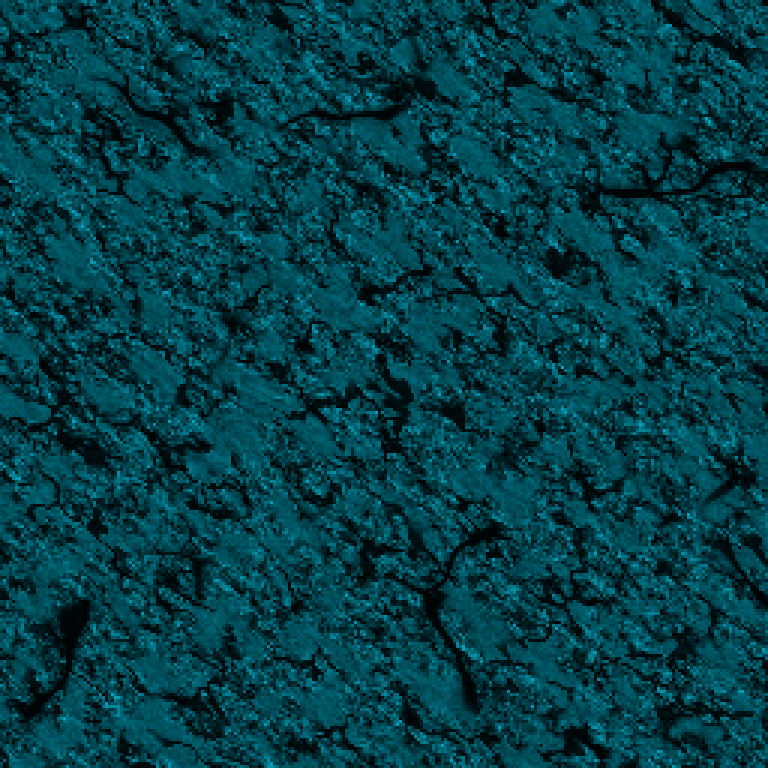
This texture is drawn by a WebGL 2 fragment shader. Its source:

```glsl
#version 300 es
precision highp float;
// Rough teal rock face: small chips, gritty hollows and thin dark slanting cracks.

uniform vec2 u_resolution;
out vec4 outColor;

const float GRID = 256.0;          // mineral facets across the canvas
const float STRIKE_ANGLE = -0.66;  // direction of the rock layers

vec2 hash2(vec2 p) {
    vec3 q = fract(vec3(p.xyx) * vec3(0.1031, 0.1030, 0.0973));
    q += dot(q, q.yzx + 33.33);
    return fract((q.xx + q.yz) * q.zy);
}

vec2 gradientAt(vec2 cell) {
    float angle = 6.2832 * hash2(cell + 57.0).x;
    return vec2(cos(angle), sin(angle));
}

float gradientNoise(vec2 p) {
    vec2 i = floor(p);
    vec2 f = p - i;
    vec2 u = f * f * f * (f * (f * 6.0 - 15.0) + 10.0);
    vec2 e = vec2(1.0, 0.0);
    float low = mix(dot(gradientAt(i), f), dot(gradientAt(i + e), f - e), u.x);
    float high = mix(dot(gradientAt(i + e.yx), f - e.yx),
                     dot(gradientAt(i + e.xx), f - e.xx), u.x);
    return mix(low, high, u.y);
}

float fbm(vec2 p, int octaves) {
    float sum = 0.0;
    float amplitude = 1.0;
    for (int k = 0; k < octaves; k++) {
        sum += amplitude * gradientNoise(p);
        p = p * 2.03 + 17.3;
        amplitude *= 0.5;
    }
    return sum;
}

vec2 warp(vec2 p, float amount) {
    return p + amount * vec2(fbm(p * 1.7 + 3.1, 3), fbm(p * 1.7 + 41.7, 3));
}

// Distance to the nearest border between scattered cells.
float cellBorder(vec2 p) {
    vec2 base = floor(p);
    vec2 nearest = vec2(9.0);
    for (int k = 0; k < 9; k++) {
        vec2 cell = base + vec2(k % 3 - 1, k / 3 - 1);
        vec2 toCentre = cell + hash2(cell) - p;
        if (dot(toCentre, toCentre) < dot(nearest, nearest)) nearest = toCentre;
    }
    float border = 9.0;
    for (int k = 0; k < 25; k++) {
        vec2 cell = base + vec2(k % 5 - 2, k / 5 - 2);
        vec2 toCentre = cell + hash2(cell) - p;
        vec2 across = toCentre - nearest;
        if (dot(across, across) > 1e-5)
            border = min(border, dot(0.5 * (toCentre + nearest), normalize(across)));
    }
    return border;
}

float crackLine(float dist, float width) {
    return 1.0 - smoothstep(width * 0.4, width, dist);
}

void main() {
    vec2 uv = gl_FragCoord.xy / min(u_resolution.x, u_resolution.y);
    vec2 facet = floor(uv * GRID);
    vec2 p = (facet + 0.5) / GRID + 2.0;
    vec2 strike = vec2(cos(STRIKE_ANGLE), sin(STRIKE_ANGLE));
    vec2 s = vec2(dot(p, strike), dot(p, vec2(-strike.y, strike.x)));

    // Smooth chips against gritty hollows
    float smoothness = smoothstep(0.0, 0.3, fbm(s * vec2(14.0, 19.0), 3));
    float tone = mix(0.275, 0.325, smoothness);

    // Raking light over the relief
    vec2 reliefScale = vec2(17.0, 32.0);
    vec2 lightStep = vec2(0.4, 1.2) / GRID;
    float slope = fbm(s * reliefScale, 3) - fbm((s + lightStep) * reliefScale, 3);
    tone += slope * mix(0.42, 0.16, smoothness);

    // Mineral grain, single facets and small clumps
    vec2 grain = hash2(facet + 11.0);
    float clump = gradientNoise(s * vec2(75.0, 125.0));
    tone += (grain.x - 0.5) * mix(0.27, 0.08, smoothness);
    tone += clump * mix(0.24, 0.05, smoothness);
    tone += 0.12 * step(0.94, grain.y) * (1.0 - smoothness);

    // Chip borders and hairlines, broken up along their length
    float chipGate = smoothstep(-0.1, 0.15, fbm(s * 13.0 + 71.0, 2));
    float chipWidth = 0.06 + 0.07 * smoothstep(-0.2, 0.4, gradientNoise(s * 21.0));
    float chips = chipGate * crackLine(cellBorder(warp(s * vec2(9.0, 17.0), 0.45)), chipWidth);
    float hairGate = smoothstep(-0.12, 0.15, fbm(s * 15.0 + 23.0, 2));
    float hairNoise = abs(fbm(s * vec2(21.0, 44.0) + 5.0, 2));
    float hairs = hairGate * crackLine(hairNoise, 0.14) * (1.0 - 0.75 * smoothness);

    // Long deep cracks with a thin shaded rim
    float longBorder = cellBorder(warp(p * 2.4 + 0.35, 0.2));
    float longGate = smoothstep(0.0, 0.2, fbm(p * 4.0 + 31.0, 2));
    float longWidth = 0.012 + 0.018 * smoothstep(-0.2, 0.4, gradientNoise(p * 15.0));
    float fissure = longGate * crackLine(longBorder, longWidth);
    float rim = longGate * crackLine(longBorder, longWidth * 2.5);

    tone *= (1.0 - 0.85 * chips) * (1.0 - 0.7 * hairs);
    tone *= (1.0 - 0.92 * fissure) * (1.0 - 0.25 * rim);
    tone = clamp(tone, 0.015, 0.62);

    // Teal ramp with slight mineral tint
    float blueRatio = 1.155 + 0.1 * (grain.y - 0.5);
    float red = 0.14 * max(tone - 0.36, 0.0);
    outColor = vec4(red, tone, tone * blueRatio, 1.0);
}
```
